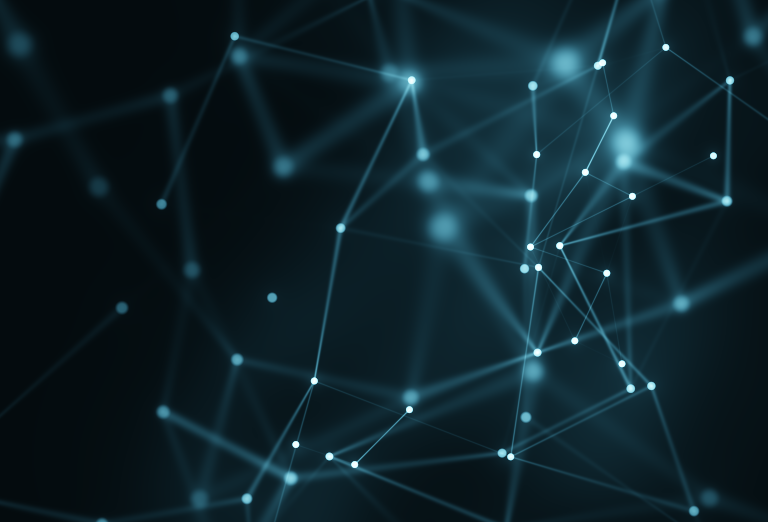
Reproduce this background procedurally as a Shadertoy shader.

```glsl
// Glowing teal network of linked nodes with depth-of-field blur on a dark backdrop.

const int   LAYERS      = 6;       // from in focus to fully blurred
const float DENSE_CELL  = 0.135;   // node spacing inside the clusters, in canvas heights
const float CELL        = 0.22;    // node spacing of the other layers
const float CELL_GROWTH = 0.016;   // extra spacing per layer
const float JITTER      = 0.66;
const float LINK_REACH  = 1.9;     // longest link, in cells
const float MAX_BLUR    = 0.030;
const float LINE_WIDTH  = 0.0013;
const float LINE_LIGHT  = 2.3;
const float NODE_RADIUS = 0.0062;
const float NODE_LIGHT  = 4.5;
const float SOFT_LIGHT  = 0.28;    // least light of a blurred node
const float NODE_SHARE  = 0.2;     // share of cells filled far from the clusters
const float HAZE_LIGHT  = 0.19;
const float BASE_LIGHT  = 0.06;
const vec2  CLUSTER_A   = vec2(0.73, 0.68);  // fractions of the canvas
const vec2  CLUSTER_B   = vec2(0.40, 0.14);
const vec2  CLUSTER_C   = vec2(0.77, 0.22);
const vec3  ABSORB      = vec3(0.25, 0.73, 0.93);  // teal response to light
const float WHITENING   = 0.07;

vec4 hash4(vec2 cell) {
    float n = dot(cell, vec2(12.71, 31.17));
    return fract(sin(n + vec4(0.0, 1.3, 2.9, 4.1)) * 4375.85);
}

float falloff(vec2 d, float size) {
    return exp(-dot(d, d) / (size * size));
}

// How crowded and hazy the canvas is at a point.
float crowding(vec2 p, vec2 canvas) {
    return falloff(p - CLUSTER_A * canvas, 0.40)
         + 0.95 * falloff(p - CLUSTER_B * canvas, 0.25)
         + 0.5 * falloff(p - CLUSTER_C * canvas, 0.26);
}

// Light of a link whose width follows the blur of its two ends.
float linkLight(vec2 p, vec4 a, vec4 b, float pixel) {
    vec2 ab = b.xy - a.xy;
    vec2 ap = p - a.xy;
    float h = clamp(dot(ap, ab) / max(dot(ab, ab), 1e-5), 0.0, 1.0);
    float width = max(LINE_WIDTH + mix(a.z, b.z, h), 0.65 * pixel);
    float middleFade = 1.0 - 1.5 * h * (1.0 - h);
    return falloff(ap - ab * h, width) * sqrt(LINE_WIDTH / width) * middleFade;
}

// Disc that grows, softens and dims as it leaves focus.
float nodeLight(vec2 p, vec4 node, float pixel) {
    float radius = NODE_RADIUS + 0.6 * node.z;
    float edge = max(0.55 * node.z, 0.8 * pixel);
    float d = length(p - node.xy);
    float disc = 1.0 - smoothstep(radius - edge, radius + edge, d);
    float halo = 0.05 * exp(-d / (1.8 * radius));
    float spread = NODE_RADIUS / radius;
    return max(NODE_LIGHT * spread * spread * spread, SOFT_LIGHT) * (disc + halo);
}

// One turned cellular grid of nodes, each linked to its neighbour cells.
float networkLayer(vec2 p, vec2 canvas, float layer, float pixel) {
    bool dense = layer < 0.5;
    float size = dense ? DENSE_CELL : CELL + CELL_GROWTH * layer;
    float t = layer / float(LAYERS - 1);
    float angle = 0.4 + 1.1 * layer;
    mat2 turn = mat2(cos(angle), sin(angle), -sin(angle), cos(angle));
    vec2 home = floor(turn * p / size);
    float light = 0.0;

    // Nodes hold position, blur and a random key; a negative key is an empty cell
    vec4 nodes[9];
    for (int i = 0; i < 9; i++) {
        vec2 cell = home + vec2(i % 3, i / 3) - 1.0;
        vec4 rnd = hash4(cell + 7.0 * layer);
        vec2 pos = ((cell + 0.5 + JITTER * (rnd.xy - 0.5)) * size) * turn;
        float crowd = crowding(pos, canvas);
        float share = dense ? 0.8 * smoothstep(0.55, 0.95, crowd)
                            : NODE_SHARE + 0.15 * t + 0.5 * crowd;
        bool filled = fract(rnd.w * 37.0) < share;
        float blur = MAX_BLUR * t * rnd.z * mix(rnd.z, 1.0, t);
        nodes[i] = vec4(pos, blur, filled ? rnd.w : -1.0);
        if (filled) light += nodeLight(p, nodes[i], pixel);
    }

    // Links between cells that touch
    float reach = LINK_REACH * size;
    for (int i = 1; i < 9; i++) {
        for (int j = 0; j < i; j++) {
            bool touching = abs(i % 3 - j % 3) < 2 && i / 3 - j / 3 < 2;
            if (touching && min(nodes[i].w, nodes[j].w) >= 0.0) {
                vec2 gap = nodes[i].xy - nodes[j].xy;
                float fade = max(1.0 - dot(gap, gap) / (reach * reach), 0.0);
                float strength = fract((nodes[i].w + nodes[j].w) * 17.3);
                strength *= mix(strength, 1.0, t);
                light += LINE_LIGHT * strength * fade
                       * linkLight(p, nodes[i], nodes[j], pixel);
            }
        }
    }
    return light;
}

// Layered sines, from 0 to 1, for uneven haze.
float cloud(vec2 p) {
    float a = sin(p.x + 1.3 * sin(p.y)) * cos(0.8 * p.y);
    float b = sin(1.9 * p.y - 1.1 * p.x + a) * cos(1.6 * p.x + 0.7);
    return clamp(0.5 + 0.3 * a + 0.25 * b, 0.0, 1.0);
}

void mainImage(out vec4 fragColor, in vec2 fragCoord) {
    float pixel = 1.0 / iResolution.y;
    vec2 p = fragCoord * pixel;
    vec2 canvas = vec2(iResolution.x * pixel, 1.0);

    float region = crowding(p, canvas);
    float light = BASE_LIGHT + HAZE_LIGHT * region * mix(0.2, 1.5, cloud(p * 6.0));

    float network = 0.0;
    for (int i = 0; i < LAYERS; i++) {
        network += networkLayer(p, canvas, float(i), pixel);
    }
    light += network * mix(0.5, 1.0, min(region, 1.0));

    // Teal tone that turns white where the light is strong
    vec3 exposure = ABSORB * light + WHITENING * light * light;
    fragColor = vec4(1.0 - exp(-exposure), 1.0);
}
```
